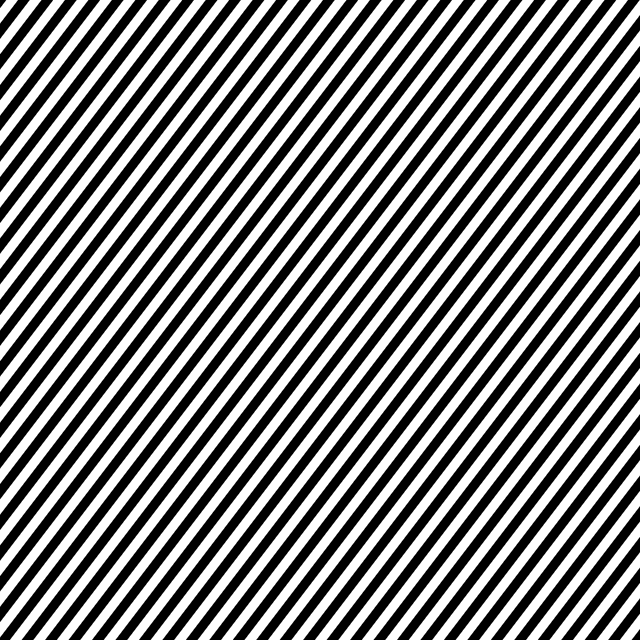
A Shadertoy shader for this pattern:

```glsl
// Signed distance to the dark stripes, negative inside; half of each period is dark
float stripeDistance(vec2 uv) {
    vec2 repeats = vec2(27.28, -20.85); // periods across and down
    float phase = dot(uv, repeats) + 0.08;
    float fromCenter = abs(fract(phase + 0.25) - 0.5);
    return (fromCenter - 0.25) / length(repeats);
}

void mainImage(out vec4 fragColor, in vec2 fragCoord) {
    vec2 uv = fragCoord / iResolution.y;

    // One-pixel linear edge between black and white
    float white = clamp(0.5 + stripeDistance(uv) * iResolution.y, 0.0, 1.0);
    fragColor = vec4(vec3(white), 1.0);
}
```
